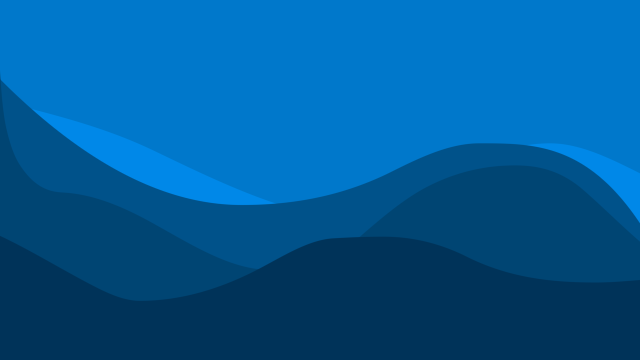
Give the GLSL for this background, as a WebGL 1 fragment shader.

```glsl
precision highp float;
// Layered flat waves in blue: a bright crest, two mid-tone hills and a dark
// foreground under a plain sky. Each wave is a chain of cubic Hermite spans,
// filled below its curve with an edge smoothed by the distance to the curve.

uniform vec2 u_resolution;

// Scene size; y is measured as depth below the top edge
const vec2 SCENE = vec2(768.0, 432.0);

const vec3 SKY = vec3(0.0, 0.47, 0.795);
const vec3 CREST = vec3(0.0, 0.535, 0.91);
const vec3 FAR_HILL = vec3(0.0, 0.32, 0.54);
const vec3 NEAR_HILL = vec3(0.0, 0.27, 0.45);
const vec3 FOREGROUND = vec3(0.0, 0.20, 0.35);

// Extends a curve to the next knot (x, depth, slope).
// curve holds the depth and slope at x.
void extend(float x, vec3 next, inout vec3 knot, inout vec2 curve) {
  if (x >= knot.x) {
    float w = next.x - knot.x;
    float t = (x - knot.x) / w;
    float s = 1.0 - t;
    float rise = next.y - knot.y;
    curve.x = knot.y + rise * t * t * (3.0 - 2.0 * t)
            + w * t * s * (knot.z * s - next.z * t);
    curve.y = 6.0 * t * s * rise / w
            + knot.z * s * (1.0 - 3.0 * t) + next.z * t * (3.0 * t - 2.0);
  }
  knot = next;
}

vec2 crestCurve(float x) {
  vec3 knot = vec3(0.0, 121.0, 0.26);
  vec2 curve = knot.yz;
  extend(x, vec3(185.0, 181.0, 0.48), knot, curve);
  extend(x, vec3(332.0, 244.5, 0.33), knot, curve);
  extend(x, vec3(660.0, 172.0, 0.0), knot, curve);
  extend(x, vec3(768.0, 208.0, 0.5), knot, curve);
  return curve;
}

vec2 farHillCurve(float x) {
  vec3 knot = vec3(0.0, 95.0, 1.0);
  vec2 curve = knot.yz;
  extend(x, vec3(290.0, 246.0, 0.0), knot, curve);
  extend(x, vec3(470.0, 206.0, -0.5), knot, curve);
  extend(x, vec3(575.0, 172.0, 0.0), knot, curve);
  extend(x, vec3(768.0, 268.0, 1.5), knot, curve);
  return curve;
}

vec2 nearHillCurve(float x) {
  vec3 knot = vec3(0.0, 86.0, 16.0);
  vec2 curve = knot.yz;
  extend(x, vec3(9.0, 160.0, 4.0), knot, curve);
  extend(x, vec3(28.0, 204.0, 1.35), knot, curve);
  extend(x, vec3(75.0, 231.0, 0.05), knot, curve);
  extend(x, vec3(180.0, 266.0, 0.55), knot, curve);
  extend(x, vec3(310.0, 323.0, 0.12), knot, curve);
  extend(x, vec3(432.0, 284.0, -0.87), knot, curve);
  extend(x, vec3(512.0, 224.5, -0.52), knot, curve);
  extend(x, vec3(618.0, 198.5, 0.0), knot, curve);
  extend(x, vec3(700.0, 228.0, 0.87), knot, curve);
  extend(x, vec3(768.0, 290.0, 0.86), knot, curve);
  return curve;
}

vec2 foregroundCurve(float x) {
  vec3 knot = vec3(0.0, 283.0, 0.47);
  vec2 curve = knot.yz;
  extend(x, vec3(110.0, 342.0, 0.52), knot, curve);
  extend(x, vec3(168.0, 361.0, 0.0), knot, curve);
  extend(x, vec3(310.0, 323.0, -0.52), knot, curve);
  extend(x, vec3(400.0, 286.0, -0.06), knot, curve);
  extend(x, vec3(460.0, 284.0, 0.0), knot, curve);
  extend(x, vec3(560.0, 308.0, 0.5), knot, curve);
  extend(x, vec3(715.0, 339.0, 0.0), knot, curve);
  extend(x, vec3(768.0, 336.0, -0.08), knot, curve);
  return curve;
}

// Coverage below a curve; the slope turns vertical offset into distance
float below(float depth, vec2 curve, float blur) {
  float d = (depth - curve.x) / sqrt(1.0 + curve.y * curve.y);
  return smoothstep(-blur, blur, d);
}

void main() {
  vec2 p = gl_FragCoord.xy / u_resolution * SCENE;
  p.y = SCENE.y - p.y;
  float blur = 0.7 * SCENE.y / u_resolution.y;

  // Back to front
  vec3 color = SKY;
  color = mix(color, CREST, below(p.y, crestCurve(p.x), blur));
  color = mix(color, FAR_HILL, below(p.y, farHillCurve(p.x), blur));
  color = mix(color, NEAR_HILL, below(p.y, nearHillCurve(p.x), blur));
  color = mix(color, FOREGROUND, below(p.y, foregroundCurve(p.x), blur));
  gl_FragColor = vec4(color, 1.0);
}
```
